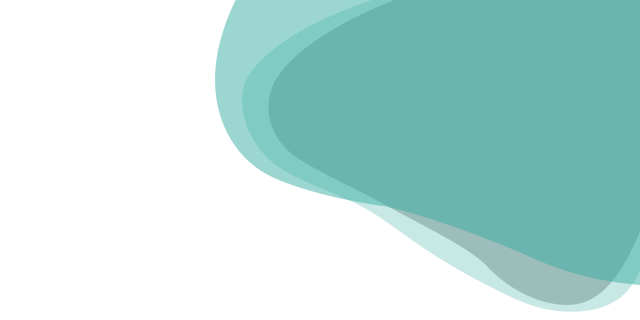
This background is drawn by a Shadertoy shader. Its source:

```glsl
const vec2 ARTBOARD = vec2(768.0, 384.0); // layout grid spanning the canvas, y down
const int CURVES = 6;
const int STEPS = 16;

const vec3 WHITE = vec3(1.0);
const vec3 TEAL = vec3(0.22, 0.68, 0.64);
const vec3 SLATE = vec3(0.294, 0.424, 0.414);

// Outlines: chained cubic curves sharing their end points
const vec2 BROAD_WAVE[19] = vec2[19](
    vec2(291, -16), vec2(270, 22), vec2(258, 60),
    vec2(258, 96), vec2(258, 150), vec2(286, 195),
    vec2(330, 214), vec2(362, 228), vec2(412, 241),
    vec2(465, 248), vec2(530, 264), vec2(600, 292),
    vec2(640, 310), vec2(685, 330), vec2(725, 339),
    vec2(780, 343), vec2(793, 344), vec2(806, 345), vec2(820, 346));

const vec2 PALE_WAVE[19] = vec2[19](
    vec2(484, -12), vec2(400, 12), vec2(332, 46),
    vec2(302, 85), vec2(276, 118), vec2(296, 178),
    vec2(340, 204), vec2(372, 223), vec2(410, 234),
    vec2(440, 251), vec2(475, 271), vec2(508, 304),
    vec2(590, 345), vec2(630, 366), vec2(655, 374),
    vec2(685, 374), vec2(735, 374), vec2(762, 352), vec2(772, 310));

const vec2 INNER_WAVE[19] = vec2[19](
    vec2(512, -14), vec2(426, 14), vec2(356, 55),
    vec2(332, 94), vec2(314, 122), vec2(320, 165),
    vec2(356, 189), vec2(385, 208), vec2(425, 225),
    vec2(466, 248), vec2(510, 272), vec2(560, 296),
    vec2(582, 317), vec2(606, 344), vec2(644, 366),
    vec2(681, 366), vec2(722, 366), vec2(748, 328), vec2(772, 268));

vec2 cubic(vec2 a, vec2 b, vec2 c, vec2 d, float t) {
    float s = 1.0 - t;
    return s * s * s * a + 3.0 * s * t * (s * b + t * c) + t * t * t * d;
}

float segmentDistance(vec2 p, vec2 a, vec2 b) {
    vec2 ab = b - a;
    return length(p - a - ab * clamp(dot(p - a, ab) / dot(ab, ab), 0.0, 1.0));
}

// True when a ray from p toward the left crosses segment ab
bool crossesLeft(vec2 p, vec2 a, vec2 b) {
    if ((a.y > p.y) == (b.y > p.y)) return false;
    return mix(a.x, b.x, (p.y - a.y) / (b.y - a.y)) < p.x;
}

// Signed distance, negative inside; the shape is open past the right edge
float waveDistance(vec2 p, vec2 path[19]) {
    float nearest = 1e5;
    float side = 1.0;
    vec2 from = path[0];
    for (int i = 0; i < CURVES; i++) {
        int k = 3 * i;
        for (int j = 1; j <= STEPS; j++) {
            float t = float(j) / float(STEPS);
            vec2 to = cubic(path[k], path[k + 1], path[k + 2], path[k + 3], t);
            nearest = min(nearest, segmentDistance(p, from, to));
            if (crossesLeft(p, from, to)) side = -side;
            from = to;
        }
    }
    return side * nearest;
}

vec3 layer(vec3 base, vec3 tint, float opacity, float dist, float pixel) {
    float coverage = clamp(0.5 - dist / pixel, 0.0, 1.0);
    return mix(base, tint, opacity * coverage);
}

void mainImage(out vec4 fragColor, in vec2 fragCoord) {
    vec2 uv = fragCoord / iResolution.xy;
    vec2 p = vec2(uv.x, 1.0 - uv.y) * ARTBOARD;
    float pixel = ARTBOARD.y / iResolution.y;

    // Translucent sheets, back to front
    vec3 color = WHITE;
    color = layer(color, TEAL, 0.28, waveDistance(p, PALE_WAVE), pixel);
    color = layer(color, SLATE, 0.35, waveDistance(p, INNER_WAVE), pixel);
    color = layer(color, TEAL, 0.50, waveDistance(p, BROAD_WAVE), pixel);
    fragColor = vec4(color, 1.0);
}
```
